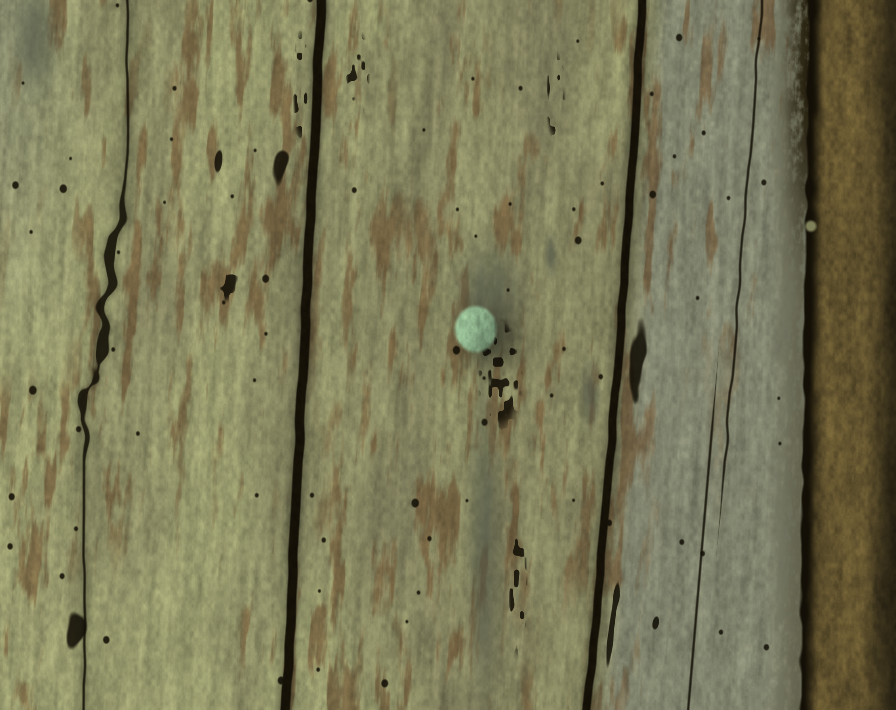
This texture is drawn by a Shadertoy shader. Its source:

```glsl
// Weathered, worm-eaten fence boards with dark gaps, a nail head and a brown post.

const vec3 PALE = vec3(0.60, 0.61, 0.43);
const vec3 DULL = vec3(0.49, 0.485, 0.355);
const vec3 SILVER = vec3(0.50, 0.515, 0.44);
const vec3 RUST = vec3(0.41, 0.31, 0.19);
const vec3 STAIN = vec3(0.29, 0.31, 0.26);
const vec3 POST = vec3(0.37, 0.315, 0.175);
const vec3 DARK = vec3(0.075, 0.06, 0.025);
const vec3 NAIL = vec3(0.55, 0.69, 0.54);

const vec2 NAIL_POS = vec2(0.531, 0.425);
const float NAIL_RADIUS = 0.023;
const float GAP = 0.0052;       // half width of the gaps between boards
const float CRACK = 0.0013;     // half width of the thin cracks
const float LEAN = 0.06;        // slant of the grain
const float HOLE_CELL = 0.055;
const float HOLE_CHANCE = 0.30;

// Centre and half size of each patch of worm tracks, rot and grey stain.
const vec4 TRACKS[6] = vec4[6](
    vec4(0.558, 0.375, 0.028, 0.070), vec4(0.620, 0.685, 0.012, 0.055),
    vec4(0.399, 0.710, 0.015, 0.055), vec4(0.336, 0.695, 0.010, 0.070),
    vec4(0.578, 0.135, 0.012, 0.085), vec4(0.250, 0.482, 0.018, 0.030));
const vec4 ROT[6] = vec4[6](
    vec4(0.313, 0.606, 0.009, 0.020), vec4(0.711, 0.388, 0.010, 0.052),
    vec4(0.083, 0.088, 0.012, 0.024), vec4(0.685, 0.105, 0.004, 0.055),
    vec4(0.244, 0.613, 0.005, 0.014), vec4(0.732, 0.097, 0.004, 0.008));
const vec4 STAINS[5] = vec4[5](
    vec4(0.545, 0.460, 0.055, 0.090), vec4(0.615, 0.508, 0.010, 0.035),
    vec4(0.658, 0.350, 0.016, 0.055), vec4(0.040, 0.750, 0.035, 0.090),
    vec4(0.540, 0.190, 0.026, 0.260));

float hash(vec2 p) {
    return fract(sin(dot(p, vec2(127.1, 311.7))) * 43758.5453);
}

float noise(vec2 p) {
    vec2 i = floor(p), f = fract(p);
    f = f * f * (3.0 - 2.0 * f);
    return mix(mix(hash(i), hash(i + vec2(1, 0)), f.x),
               mix(hash(i + vec2(0, 1)), hash(i + vec2(1, 1)), f.x), f.y);
}

float fbm(vec2 p) {
    float sum = 0.0, amp = 0.5;
    for (int i = 0; i < 4; i++) {
        sum += amp * noise(p);
        p = p * 2.03 + 17.3;
        amp *= 0.5;
    }
    return sum / 0.9375;
}

// Coverage of a shape from its signed distance.
float cover(float d, float soft) {
    return 1.0 - smoothstep(-soft, soft, d);
}

// One at the centre of a box-fitted ellipse, zero on its rim.
float ellipse(vec2 p, vec4 e) {
    return 1.0 - length((p - e.xy) / e.zw);
}

// Small round holes scattered over a jittered grid.
float wormHoles(vec2 p, float soft) {
    vec2 cell = floor(p / HOLE_CELL);
    float present = step(hash(cell + 3.7), HOLE_CHANCE);
    vec2 centre = (cell + 0.15 + 0.7 * vec2(hash(cell + 1.1), hash(cell + 8.3))) * HOLE_CELL;
    float radius = mix(0.0015, 0.0042, pow(hash(cell + 5.9), 2.0));
    vec2 d = (p - centre) * vec2(1.0, 0.85);
    return present * cover(length(d) - radius, soft);
}

void mainImage(out vec4 fragColor, in vec2 fragCoord) {
    vec2 p = fragCoord / iResolution.x;
    float soft = 1.0 / iResolution.x;
    vec2 g = vec2(p.x - LEAN * p.y, p.y);
    float wobble = noise(vec2(p.y * 40.0, 2.0)) - 0.5;
    float ragged = noise(p * vec2(90.0, 55.0)) - 0.5;

    // Lines that divide the boards
    float midCrack = smoothstep(0.27, 0.36, p.y) * (1.0 - smoothstep(0.52, 0.60, p.y));
    float x1 = mix(0.094, 0.142, smoothstep(0.27, 0.64, p.y)) + wobble * (0.002 + 0.013 * midCrack);
    float x2 = 0.319 + 0.05 * p.y + wobble * 0.002;
    float x3 = 0.655 + 0.1 * p.y - 0.028 * p.y * p.y + wobble * 0.002;
    float x4 = 0.893 + 0.012 * p.y + ragged * 0.004;

    // Board colour and grain
    float broad = fbm(g * vec2(14.0, 4.0));
    float fine = fbm(g * vec2(130.0, 14.0) + 9.0);
    float grit = fbm(p * vec2(210.0, 130.0));
    vec3 col = mix(PALE, DULL, clamp(0.25 + 0.6 * smoothstep(x2 - 0.02, x2 + 0.25, p.x) + 1.8 * (broad - 0.5), 0.0, 1.0));
    col = mix(col, SILVER, 0.8 * smoothstep(x3, x3 + 0.035, p.x));
    col = mix(col, SILVER, 0.5 * (1.0 - smoothstep(0.0, 0.12, p.x)) * smoothstep(0.3, 0.8, p.y));
    float streak = smoothstep(0.54, 0.72, fbm(g * vec2(75.0, 13.0) + 31.0));
    col = mix(col, RUST, 0.65 * streak * smoothstep(0.42, 0.62, fbm(g * vec2(9.0, 3.0) + 5.0)));
    col *= 1.0 + 0.34 * (fine - 0.5) + 0.28 * (grit - 0.5);

    // Stains, worm tracks and rot
    for (int i = 0; i < 5; i++)
        col = mix(col, STAIN, 0.55 * smoothstep(0.0, 0.9, ellipse(p, STAINS[i])) * (0.5 + fine));
    float damage = wormHoles(p, soft);
    float tracks = smoothstep(0.66, 0.76, noise(p * vec2(170.0, 85.0)));
    for (int i = 0; i < 6; i++) {
        damage = max(damage, tracks * smoothstep(0.0, 0.35, ellipse(p, TRACKS[i])));
        vec2 q = p - vec2(0.12 * (p.y - ROT[i].y), 0.0);
        damage = max(damage, smoothstep(0.05, 0.35, ellipse(q, ROT[i]) + ragged * 0.7));
    }
    col = mix(col, DARK, 0.88 * damage);

    // Gaps and cracks
    float d1 = abs(p.x - x1) - CRACK - midCrack * max(0.0, 0.003 + 0.009 * ragged);
    float gaps = min(abs(p.x - x2), abs(p.x - x3) + 0.0007) - GAP;
    float d4 = abs(p.x - 0.787 - 0.08 * p.y - wobble * 0.003) - CRACK + 0.02 * max(0.0, 0.27 - p.y);
    float d5 = abs(p.x - 0.768 - 0.085 * p.y) - CRACK + 0.02 * max(0.0, p.y - 0.31);
    col *= 1.0 - 0.3 * exp(-max(min(gaps, d1 + 0.001), 0.0) * 160.0);
    col = mix(col, DARK, 0.85 * max(cover(d1, soft), max(cover(d4, soft), cover(d5, soft))));
    col = mix(col, DARK * (0.8 + 0.6 * grit), cover(gaps, soft));

    // Nail head with its shadow
    vec2 n = (p - NAIL_POS) / NAIL_RADIUS;
    col *= 1.0 - 0.42 * exp(-dot(n - vec2(0.7, -0.5), n - vec2(0.7, -0.5)) * 0.5);
    float shade = 0.95 - 0.16 * n.x + 0.08 * n.y + 0.4 * (grit - 0.5);
    col = mix(col, NAIL * shade, cover((length(n * vec2(1.0, 0.9)) - 1.0) * NAIL_RADIUS, 2.5 * soft));

    // Grimy board edge, then the post
    float grime = smoothstep(x4 - 0.045, x4, p.x) * (0.35 + 0.6 * smoothstep(0.45, 0.7, p.y));
    col = mix(col, DARK * 1.8, grime * smoothstep(0.25, 0.65, fine * 0.6 + grit * 0.5));
    vec3 post = POST * (0.55 + 0.5 * fbm(p * vec2(95.0, 16.0)) + 0.5 * grit);
    post *= 1.0 - 0.55 * smoothstep(0.955, 1.0, p.x + 0.03 * (broad - 0.5));
    post = mix(DARK, post, smoothstep(0.004, 0.022, p.x - x4 + ragged * 0.008));
    col = mix(post, col, cover(p.x - x4, 1.5 * soft));
    col = mix(col, PALE, 0.8 * cover(length(p - vec2(0.905, 0.54)) - 0.006, 2.0 * soft));

    fragColor = vec4(clamp(col, 0.0, 1.0), 1.0);
}
```
